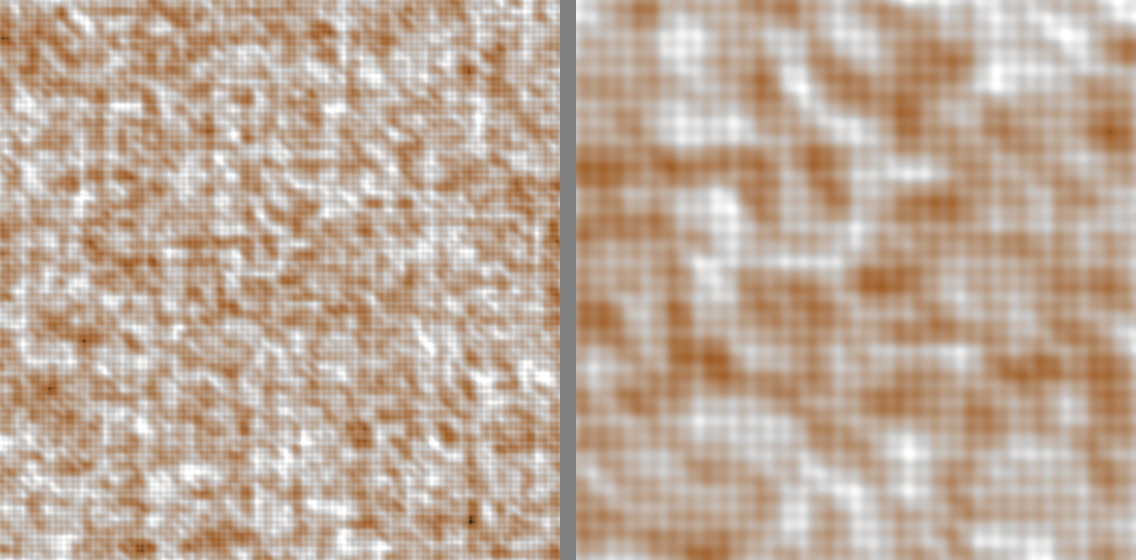
Left: the whole. Right: its middle third, enlarged.
Write a Shadertoy shader that draws this texture.

```glsl
// Woven cloth with mottled rust-brown and off-white dye.
// Value noise sheared along a falling diagonal makes the mottling; cosine
// threads and long thin noise add the weave, and a colour ramp tints the sum.

float hash(vec2 cell) {
    return fract(sin(dot(cell, vec2(127.1, 311.7))) * 43758.5453);
}

// Smooth value noise, 0 to 1
float noise(vec2 p) {
    vec2 cell = floor(p), f = fract(p);
    f = f * f * (3.0 - 2.0 * f);
    float low = mix(hash(cell), hash(cell + vec2(1, 0)), f.x);
    float high = mix(hash(cell + vec2(0, 1)), hash(cell + vec2(1, 1)), f.x);
    return mix(low, high, f.y);
}

// Noise stretched towards the lower right, centred on zero
float diagonalNoise(vec2 p, float stretch) {
    vec2 shift = stretch * vec2(1, -1);
    return 0.5 * (noise(p) + noise(p + shift)) - 0.5;
}

// Blotches of dye at three sizes
float mottling(vec2 uv) {
    float broad = noise(uv * 16.0 + 31.0) - 0.5;
    float blotches = diagonalNoise(uv * 42.0 + 7.3, 0.4);
    float grain = diagonalNoise(uv * 74.0 + 53.6, 0.5);
    return 0.08 * broad + 0.54 * blotches + 0.46 * grain;
}

// Regular threads both ways, with uneven strands of differing tone
float weave(vec2 uv) {
    vec2 threads = cos(uv * 96.0 * 6.2831853);
    float warp = noise(uv * vec2(96, 9) + 11.0) + noise(uv * vec2(58, 5) + 23.4);
    float weft = noise(uv * vec2(9, 96) + 87.0) + noise(uv * vec2(5, 58) + 65.2);
    return 0.036 * (threads.x + threads.y) + 0.18 * (warp + weft - 2.0);
}

// Charcoal, rust, grey, white
vec3 dyeColor(float tone) {
    vec3 charcoal = vec3(0.18, 0.18, 0.17);
    vec3 rust = vec3(0.63, 0.38, 0.17);
    vec3 grey = vec3(0.79, 0.785, 0.78);
    vec3 color = mix(charcoal, rust, smoothstep(0.04, 0.17, tone));
    color = mix(color, grey, clamp((tone - 0.17) / 0.61, 0.0, 1.0));
    return mix(color, vec3(1.0), clamp((tone - 0.78) / 0.27, 0.0, 1.0));
}

void mainImage(out vec4 fragColor, in vec2 fragCoord) {
    vec2 uv = fragCoord / iResolution.y;
    float tone = 0.63 + mottling(uv) + weave(uv);
    fragColor = vec4(dyeColor(tone), 1.0);
}
```
